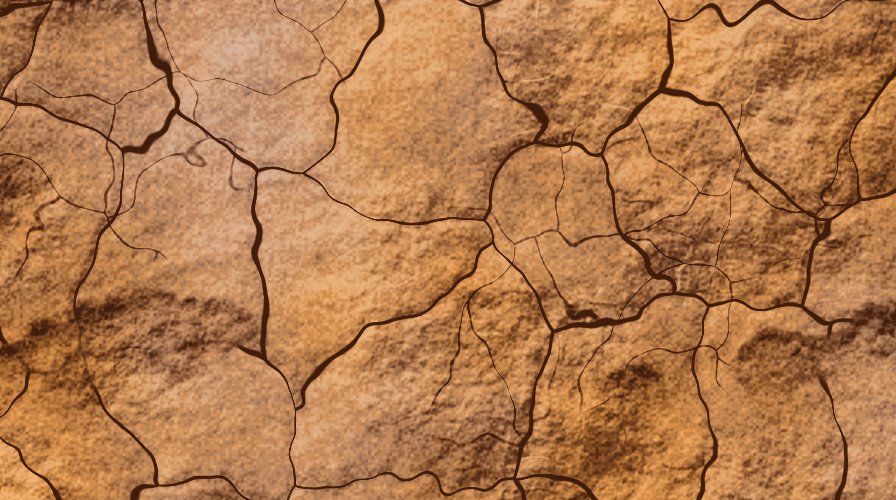
Write a WebGL 2 fragment shader that draws this texture.

```glsl
#version 300 es
precision highp float;
// Sunlit ochre sandstone slabs, split by dark cracks, with a band of rubble.
uniform vec2 u_resolution;
out vec4 fragColor;

const float SLAB_SCALE = 2.75;
const vec2 LIGHT_DIR = vec2(-0.5, 0.86);

// Tones from crack shadow to sunlit sand, with their cumulative shares
const vec3 TONES[6] = vec3[6](
  vec3(0.25, 0.11, 0.045), vec3(0.44, 0.26, 0.15), vec3(0.60, 0.39, 0.24),
  vec3(0.71, 0.505, 0.345), vec3(0.81, 0.56, 0.35), vec3(0.88, 0.68, 0.50));
const float SHARES[6] = float[6](0.015, 0.09, 0.235, 0.46, 0.69, 0.92);

vec2 hash2(vec2 c) {
  vec2 q = vec2(dot(c, vec2(127.1, 311.7)), dot(c, vec2(269.5, 183.3)));
  return fract(sin(q) * 43758.5);
}

float noise(vec2 p) {
  vec2 c = floor(p), f = fract(p);
  f = f * f * f * (f * (f * 6.0 - 15.0) + 10.0);
  float low = mix(hash2(c).x, hash2(c + vec2(1, 0)).x, f.x);
  float high = mix(hash2(c + vec2(0, 1)).x, hash2(c + vec2(1, 1)).x, f.x);
  return mix(low, high, f.y);
}

// Layered noise centred on zero
float fbm(vec2 p, int octaves) {
  float sum = 0.0, amp = 1.0;
  for (int i = 0; i < octaves; i++) {
    sum += amp * (noise(p) - 0.5);
    p = mat2(1.6, 1.2, -1.2, 1.6) * p + 17.3;
    amp *= 0.5;
  }
  return sum;
}

vec2 warp(vec2 p, float amount) {
  return p + amount * vec2(fbm(p * 3.0, 4), fbm(p * 3.0 + 41.0, 4));
}

vec2 cellPoint(vec2 cell, float jitter) {
  return cell + 0.5 + jitter * (hash2(cell) - 0.5);
}

// Cellular noise: x = distance to the cell border, yz = cell index
vec3 cells(vec2 p, float jitter) {
  vec2 base = floor(p), nearCell = base, toNear = vec2(9.0);
  for (int y = -1; y <= 1; y++)
    for (int x = -1; x <= 1; x++) {
      vec2 cell = base + vec2(x, y), d = cellPoint(cell, jitter) - p;
      if (dot(d, d) < dot(toNear, toNear)) { toNear = d; nearCell = cell; }
    }
  float border = 9.0;
  for (int y = -2; y <= 2; y++)
    for (int x = -2; x <= 2; x++) {
      vec2 cell = nearCell + vec2(x, y), d = cellPoint(cell, jitter) - p;
      if (x != 0 || y != 0)
        border = min(border, dot(0.5 * (toNear + d), normalize(d - toNear)));
    }
  return vec3(border, nearCell);
}

vec3 slabs(vec2 p) {
  vec3 c = cells(warp(p, 0.16) * SLAB_SCALE + vec2(3.3, 8.15), 0.8);
  return vec3(c.x / SLAB_SCALE, c.yz);
}

// Rounded pebbles of mixed sizes
float pebbles(vec2 p, float scale) {
  p *= scale;
  float top = 0.0;
  for (int y = -1; y <= 1; y++)
    for (int x = -1; x <= 1; x++) {
      vec2 cell = floor(p) + vec2(x, y), d = p - cellPoint(cell, 0.9);
      float h = hash2(cell + 53.0).x, r = 0.15 + 0.45 * h * h;
      top = max(top, r * (1.0 - dot(d, d) / (r * r)));
    }
  return 0.6 * top / scale;
}

float rubbleMask(vec2 p, float aspect) {
  float side = abs(2.0 * p.x / aspect - 1.0);
  float halfBand = mix(-0.05, 0.08, smoothstep(0.25, 0.75, side));
  float offAxis = abs(p.y - 0.29 - 0.05 * sin(p.x * 4.0));
  return smoothstep(-0.015, 0.025, halfBand - offAxis + 0.12 * fbm(p * 5.0, 4));
}

float surface(vec2 p, float rubble, float rough) {
  float h = mix(0.5, 1.15, rough) * 0.2 * fbm(p * 5.0, 6);
  float chips = smoothstep(0.52, 0.64, noise(warp(p, 0.1) * 15.0));
  h -= 0.012 * rough * chips;
  h += 0.02 * (1.0 - rubble) * smoothstep(0.0, 0.035, slabs(p).x);
  return h + rubble * (pebbles(p, 20.0) + pebbles(p + 5.0, 43.0));
}

vec3 toneRamp(float t) {
  vec3 col = TONES[0];
  for (int i = 1; i < 6; i++)
    col = mix(col, TONES[i], clamp((t - SHARES[i - 1]) / (SHARES[i] - SHARES[i - 1]), 0.0, 1.0));
  return col;
}

void main() {
  float px = 1.0 / u_resolution.y, aspect = u_resolution.x * px;
  vec2 p = gl_FragCoord.xy * px;
  float rubble = rubbleMask(p, aspect);
  float rough = smoothstep(0.35, 0.7, noise(p * 3.6 + 11.0));

  // Relief lit from the upper left
  float stride = 0.004;
  float slope = (surface(p, rubble, rough) - surface(p + LIGHT_DIR * stride, rubble, rough)) / stride;
  vec3 slab = slabs(p);
  float tone = 0.32 + 0.55 * clamp(slope, -2.2, 2.0);

  // Stains, slab tints, sand grain and darker corners
  tone += 1.4 * fbm(p * 1.8 + 4.0, 4) + 0.6 * (hash2(slab.yz + 7.0).x - 0.5);
  tone += 1.1 * (noise(p * 165.0) - 0.5);
  tone -= 0.5 * smoothstep(0.6, 1.15, length((p - vec2(0.5 * aspect, 0.5)) * vec2(1.0, 1.3)));

  // Rubble bed and the shadow of the ledge above it
  float ledge = rubble * (1.0 - rubbleMask(p + vec2(-0.012, 0.03), aspect));
  tone -= 0.75 * rubble + 0.9 * ledge;

  // Hairline splits, then the main cracks
  float split = cells(warp(p + 2.7, 0.2) * 4.3, 0.9).x / 4.3;
  float splitArea = smoothstep(0.54, 0.66, noise(p * 3.1 + 29.0)) * (1.0 - rubble);
  tone -= 1.8 * splitArea * (1.0 - smoothstep(0.0005, 0.0015 + px, split));
  float width = mix(0.0003, 0.0062, noise(p * 6.0 + 19.0));
  float crack = 1.0 - smoothstep(0.5 * width, 1.2 * width + px, slab.x);
  tone -= 0.3 * exp(-slab.x / 0.012);
  tone = mix(tone, -2.7, crack * (1.0 - 0.8 * rubble));

  vec3 col = toneRamp(1.0 / (1.0 + exp(-1.7 * tone)));
  col *= 1.0 + 0.06 * clamp(tone - 1.4, 0.0, 1.5);

  // Drift between iron orange and dusty grey
  float iron = clamp(1.8 * fbm(p * 2.4 + 63.0, 4), -1.0, 1.0);
  col += iron * vec3(0.04, -0.005, -0.08) * smoothstep(-2.5, 0.0, tone);
  fragColor = vec4(clamp(col, 0.0, 1.0), 1.0);
}
```
